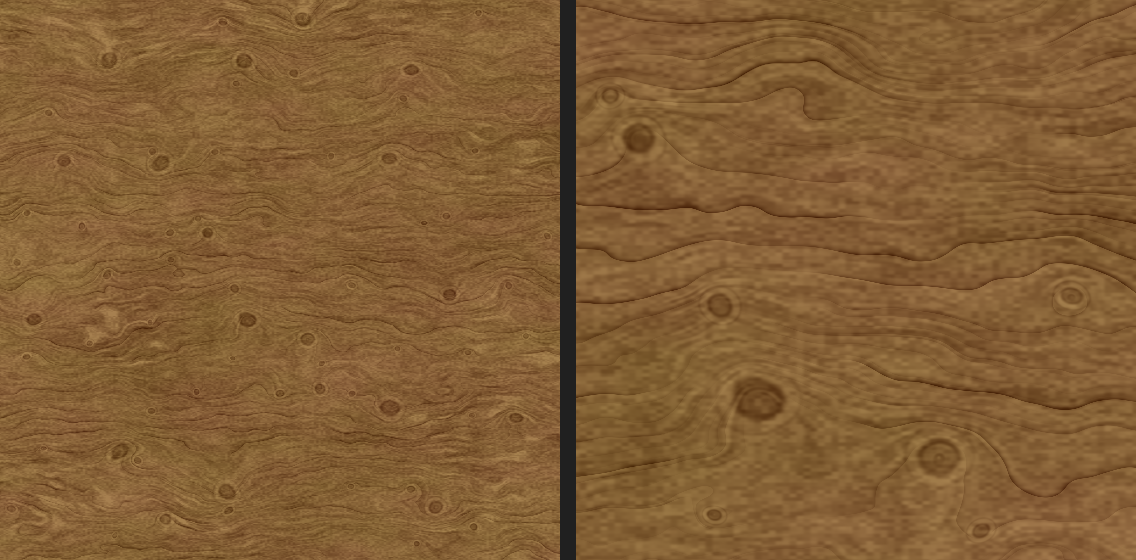
Left, the full canvas; right, a detail of the centre.
Reproduce this texture procedurally as a WebGL 1 fragment shader.

```glsl
precision highp float;
// Knotty brown wood veneer with fine, wandering horizontal grain.
// Noise and knots raise a height field; its contours are the dark grain lines,
// and stretched noise that follows the same field makes fibres and pale figure.

uniform vec2 u_resolution;

#define LINE_COUNT 46.0
#define LINE_WIDTH 0.0015
#define LINE_DEPTH 1.3
#define WARP 0.08
#define FIBRE_DEPTH 0.46
#define BAND_DEPTH 0.2
#define PORE_DEPTH 0.5
#define BIG_KNOT 0.0125
#define SMALL_KNOT 0.0055
#define BASE_TONE 0.665
#define DARK_WOOD vec3(0.40, 0.255, 0.118)
#define PALE_WOOD vec3(0.60, 0.455, 0.27)

float hash(vec2 p) {
  vec3 q = fract(p.xyx * 0.1031);
  q += dot(q, q.yzx + 33.33);
  return fract((q.x + q.y) * q.z);
}

float noise(vec2 p) {
  vec2 i = floor(p), f = fract(p);
  f = f * f * f * (f * (f * 6.0 - 15.0) + 10.0);
  return mix(mix(hash(i), hash(i + vec2(1.0, 0.0)), f.x),
             mix(hash(i + vec2(0.0, 1.0)), hash(i + 1.0), f.x), f.y);
}

float fbm(vec2 p) {
  float sum = 0.0, gain = 0.5;
  for (int i = 0; i < 4; i++) {
    sum += gain * noise(p);
    p = p * 2.07 + vec2(17.3, 9.1);
    gain *= 0.5;
  }
  return sum / 0.9375;
}

// Scattered knots: x is the lift of the grain, y the nearest distance in radii.
vec2 knots(vec2 p, float cells, float share, float radius, float seed) {
  vec2 home = floor(p * cells);
  vec2 result = vec2(0.0, 99.0);
  for (int j = -1; j <= 1; j++) {
    for (int i = -1; i <= 1; i++) {
      vec2 cell = home + vec2(float(i), float(j));
      vec2 key = cell + seed;
      if (hash(key) > share) continue;
      vec2 jitter = vec2(hash(key + 31.7), hash(key + 57.1));
      vec2 offset = p - (cell + 0.15 + 0.7 * jitter) / cells;
      float size = radius * mix(0.65, 1.15, hash(key + 83.9));
      float d = length(offset * vec2(0.9, 1.05)) / size;
      float side = hash(key + 12.4) < 0.5 ? -1.0 : 1.0;
      float reach = 1.0 - smoothstep(0.5, 1.1, length(offset) * cells);
      result.x += side * size * 5.5 * exp(-d / 3.2) * reach;
      result.y = min(result.y, d);
    }
  }
  return result;
}

// Height of the grain, then distances to the nearest big and small knot.
vec3 grainField(vec2 p) {
  vec2 bend = vec2(noise(p * vec2(24.0, 30.0) + 7.0), noise(p * vec2(26.0, 34.0) + 41.0)) - 0.5;
  vec2 q = p + 0.008 * bend;
  vec2 big = knots(q, 6.0, 0.6, BIG_KNOT, 140.0);
  vec2 small = knots(q, 9.0, 0.55, SMALL_KNOT, 260.0);
  float warp = WARP * (fbm(q * vec2(3.4, 8.0) + 4.0) - 0.5);
  float unrest = smoothstep(0.35, 0.75, noise(p * vec2(4.0, 6.0) + 29.0));
  warp += mix(0.008, 0.034, unrest) * (noise(q * vec2(15.0, 24.0) + 70.0) - 0.5);
  warp += 0.006 * (noise(q * vec2(48.0, 70.0) + 15.0) - 0.5);
  return vec3(p.y + warp + big.x + small.x, big.y, small.y);
}

// Contours with one crisp edge and a soft shadow on the other.
float grainLines(float height, float slope, float count, float width, float pixel) {
  float t = height * count;
  float d = fract(t) / (count * max(slope, 0.35));
  float ink = 0.85 * exp(-d / width) + 0.15 * exp(-d / (width * 4.0));
  float chance = hash(vec2(floor(t) + 200.0, 5.0));
  return ink * mix(0.12, 1.0, chance) * smoothstep(0.0, 0.6 * pixel, d);
}

// Tone change of a knot: dark core and rim inside a pale, ringed halo.
float knotTone(float d) {
  float core = 1.0 - smoothstep(0.5, 1.0, d);
  float rim = exp(-pow((d - 0.9) / 0.2, 2.0));
  float halo = smoothstep(0.95, 1.3, d) * (1.0 - smoothstep(1.4, 2.4, d));
  float ring = exp(-pow((d - 1.75) / 0.14, 2.0));
  return 0.2 * halo - 0.35 * core - 0.55 * rim - 0.25 * ring;
}

void main() {
  vec2 p = gl_FragCoord.xy / u_resolution.y;
  float pixel = 1.0 / u_resolution.y;
  vec3 field = grainField(p);
  float h = field.x;
  float e = 0.0007;
  float slope = length(vec2(grainField(p + vec2(e, 0.0)).x,
                            grainField(p + vec2(0.0, e)).x) - h) / e;

  // Broad shading, bands, fibres and fine pores
  float tone = BASE_TONE + 0.34 * (fbm(p * vec2(4.0, 8.0) + 23.0) - 0.5);
  tone += BAND_DEPTH * (noise(vec2(p.x * 8.0, h * 55.0) + 11.0) - 0.5);
  tone += FIBRE_DEPTH * (noise(vec2(p.x * 40.0, h * 290.0) + 37.0) - 0.5);
  tone += PORE_DEPTH * (noise(p * vec2(240.0, 460.0) + 3.0) - 0.5);

  // Short wavy figure, pale and dark, gathered in patches
  float patches = smoothstep(0.5, 0.66, fbm(p * vec2(4.5, 7.0) + 51.0));
  float figure = noise(vec2(p.x * 26.0 + h * 20.0, h * 120.0) + 91.0);
  float streak = smoothstep(0.66, 0.88, figure);
  tone += patches * (0.42 * streak - 0.28 * smoothstep(0.34, 0.1, figure));

  // Broken main lines and faint hairlines, both stopping at the knots
  float knot = min(field.y, field.z);
  float presence = smoothstep(0.32, 0.55, noise(p * vec2(9.0, 18.0) + 63.0));
  float hairs = smoothstep(0.4, 0.7, noise(p * vec2(8.0, 22.0) + 108.0));
  float lines = grainLines(h, slope, LINE_COUNT, LINE_WIDTH, pixel) * mix(0.15, 1.0, presence);
  lines += 0.35 * hairs * grainLines(h + 0.37, slope, LINE_COUNT * 2.6, LINE_WIDTH * 0.7, pixel);
  tone -= LINE_DEPTH * lines * smoothstep(0.9, 2.0, knot);
  tone += knotTone(field.y) + 0.9 * knotTone(field.z);

  // Palette with a slow drift between olive and reddish brown
  vec3 color = mix(DARK_WOOD, PALE_WOOD, clamp(tone, -0.6, 1.25));
  float drift = fbm(p * vec2(8.0, 20.0) + 77.0) - 0.5;
  color += drift * vec3(0.025, -0.025, 0.03);
  gl_FragColor = vec4(color, 1.0);
}
```
